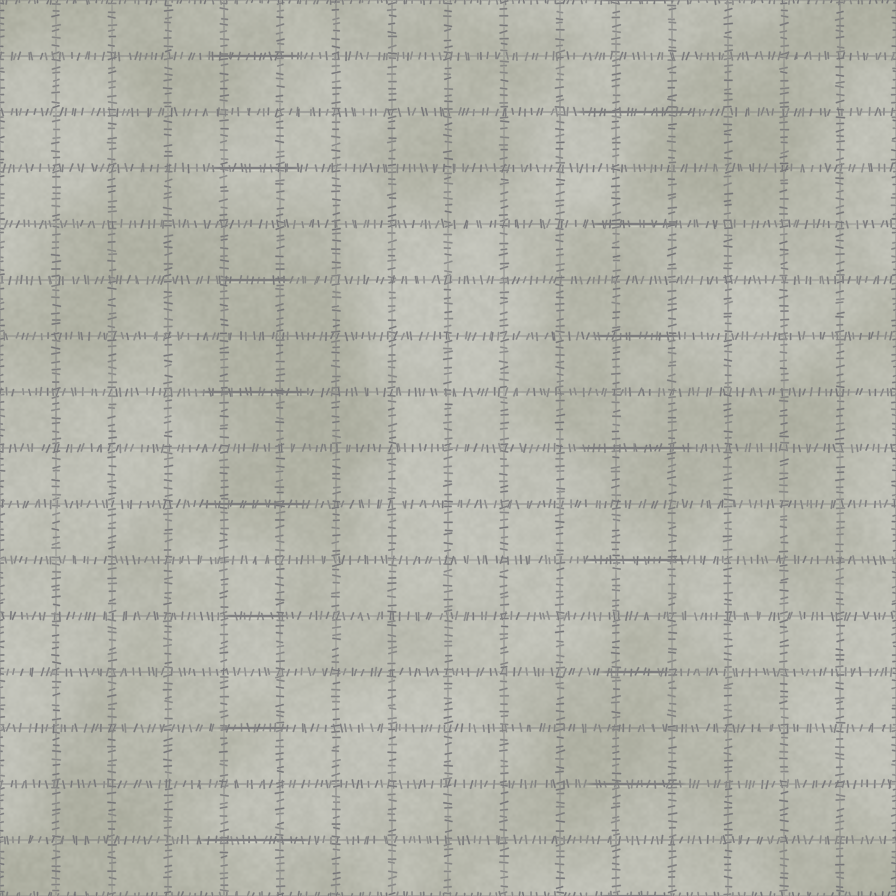
Reproduce this pattern procedurally as a three.js fragment shader.

```glsl
// Grey-green felt quilted in a 16 by 16 grid of thin seams crossed by short
// uneven stitches. Seams and stitches are distance functions with hashed
// jitter; the cloth is wrapping value noise, so every edge tiles.
varying vec2 vUv;

float hash(vec2 p) {
  vec3 q = fract(vec3(p.xyx) * vec3(0.1031, 0.1030, 0.0973));
  q += dot(q, q.yzx + 33.33);
  return fract((q.x + q.y) * q.z);
}

// Value noise that wraps after a whole number of lattice cells.
float wrapNoise(vec2 uv, float period, float seed) {
  vec2 p = uv * period;
  vec2 i = floor(p);
  vec2 f = fract(p);
  f = f * f * (3.0 - 2.0 * f);
  vec2 a = mod(i, period) + seed;
  vec2 b = mod(i + 1.0, period) + seed;
  return mix(mix(hash(a), hash(vec2(b.x, a.y)), f.x),
             mix(hash(vec2(a.x, b.y)), hash(b), f.x), f.y);
}

float clouds(vec2 uv) {
  return 0.55 * wrapNoise(uv, 6.0, 11.0) + 0.3 * wrapNoise(uv, 11.0, 37.0)
       + 0.15 * wrapNoise(uv, 24.0, 71.0);
}

float segmentDistance(vec2 p, vec2 halfAxis) {
  float t = clamp(dot(p, halfAxis) / dot(halfAxis, halfAxis), -1.0, 1.0);
  return length(p - halfAxis * t);
}

// Soft-edged coverage of a stroke with the given half width.
float stroke(float d, float halfWidth) {
  return 1.0 - smoothstep(halfWidth - 0.0009, halfWidth + 0.0009, d);
}

// Stitches across the nearest seam; p.x runs along it, p.y across it.
float stitches(vec2 p, float count, float jitter, float tilt, float seed) {
  float seam = floor(p.y * 16.0 + 0.5);
  float across = p.y - seam / 16.0;
  float slot = floor(p.x * count);
  float ink = 0.0;
  for (int k = -1; k <= 1; k++) {
    float s = slot + float(k);
    vec2 id = vec2(mod(s, count), mod(seam, 16.0)) + seed;
    float centre = (s + 0.5 + jitter * (hash(id + 19.0) - 0.5)) / count;
    float lean = tilt * (hash(id + 53.0) - 0.4);
    float halfLength = mix(0.0029, 0.0044, hash(id + 87.0));
    vec2 offset = vec2(p.x - centre, across + 0.0016 * (hash(id + 131.0) - 0.5));
    float d = segmentDistance(offset, halfLength * vec2(sin(lean), cos(lean)));
    float strength = mix(0.65, 0.95, hash(id + 173.0));
    ink = max(ink, strength * stroke(d, 0.0009));
  }
  return ink;
}

void main() {
  // Mottled cloth with fine grain
  float cloud = smoothstep(0.22, 0.78, clouds(vUv));
  vec3 colour = mix(vec3(0.682, 0.688, 0.632), vec3(0.762, 0.766, 0.729), cloud);
  float grain = 0.6 * wrapNoise(vUv, 150.0, 5.0) + 0.4 * wrapNoise(vUv, 300.0, 9.0);
  colour += 0.045 * (grain - 0.5);

  // Each patch has a faint tint of its own
  colour += 0.012 * (hash(mod(floor(vUv * 16.0), 16.0) + 7.0) - 0.5);

  // Thin seams on the grid
  vec2 seam = floor(vUv * 16.0 + 0.5);
  vec2 across = vUv - seam / 16.0;
  float wear = 0.75 + 0.5 * wrapNoise(vUv, 32.0, 23.0);
  float upright = 0.48 * wear * stroke(abs(across.x), 0.0008);
  float level = 0.46 * wear * stroke(abs(across.y), 0.0008);

  // Heavy runs of thread on the level seams, shifting on alternate rows
  float row = mod(seam.y, 16.0);
  float runCentre = mix(0.71, 0.285, mod(row, 2.0));
  float runHalf = mix(0.05, 0.08, hash(vec2(row, 41.0)));
  float run = 1.0 - smoothstep(runHalf - 0.025, runHalf, abs(vUv.x - runCentre));
  level = max(level, 0.85 * run * stroke(abs(across.y), 0.0012));

  // Pale lip below the level seams
  colour += (0.025 + 0.045 * run) * stroke(abs(across.y + 0.0026), 0.0007);

  // Grey thread over the cloth
  float ink = max(upright, level);
  ink = max(ink, stitches(vUv, 144.0, 0.95, 0.7, 3.0));
  ink = max(ink, stitches(vUv.yx, 128.0, 0.6, 0.55, 211.0));
  colour = mix(colour, vec3(0.435, 0.435, 0.455), ink);

  gl_FragColor = vec4(colour, 1.0);
}
```
